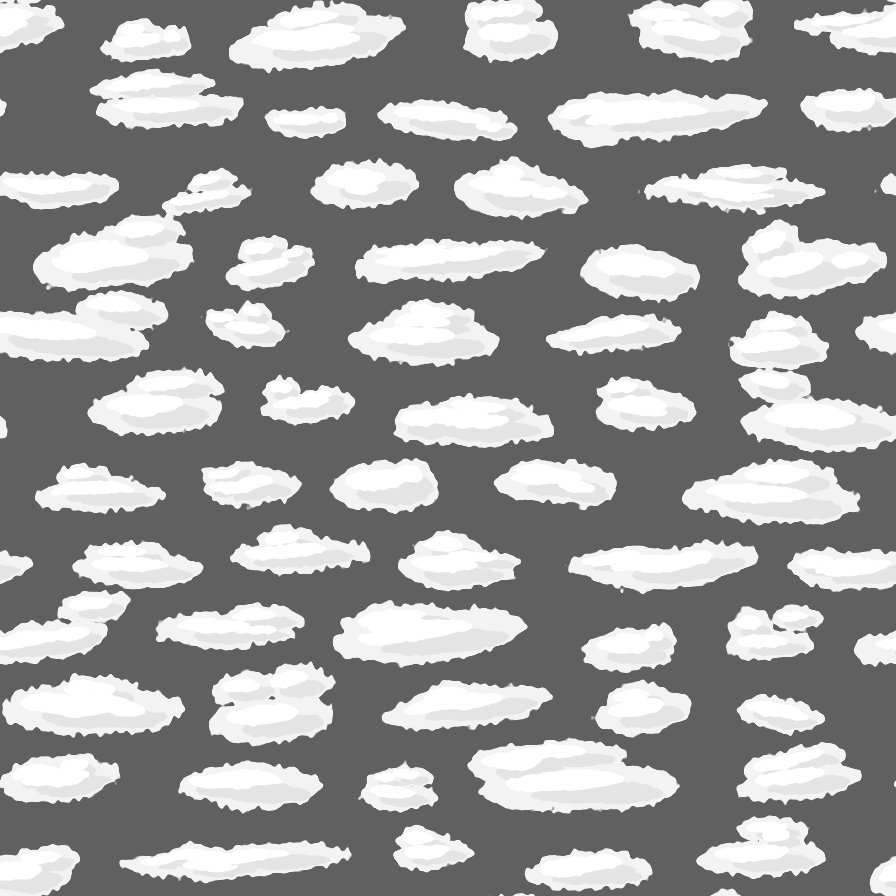
Give the GLSL for this pattern, as a Shadertoy shader.

```glsl
// Seamless field of flat, ragged, three-tone clouds on a dark grey sky.

const vec3 SKY    = vec3(0.376);
const vec3 RIM    = vec3(0.953);
const vec3 SHADOW = vec3(0.894);
const vec3 LIGHT  = vec3(1.0);
const vec2 GRID   = vec2(5.0, 12.0);   // clouds per row, rows

float hash(vec2 cell, float seed) {
    vec3 q = fract(vec3(cell, seed) * vec3(0.1031, 0.1030, 0.0973));
    q += dot(q, q.yzx + 33.33);
    return fract((q.x + q.y) * q.z);
}

// Value noise that wraps after a whole number of cells.
float noise(vec2 uv, vec2 period, float seed) {
    vec2 p = uv * period, i = floor(p), f = p - i;
    f = f * f * (3.0 - 2.0 * f);
    vec2 a = mod(i, period), b = mod(i + 1.0, period);
    return mix(mix(hash(a, seed), hash(vec2(b.x, a.y), seed), f.x),
               mix(hash(vec2(a.x, b.y), seed), hash(b, seed), f.x), f.y);
}

// Approximate signed distance to an ellipse.
float ellipse(vec2 p, vec2 r) {
    float k = length(p / r) + 1e-4;
    return k * (k - 1.0) / (length(p / (r * r)) + 1e-4);
}

// Jittered border between neighbouring clouds, in cell units.
float border(float column, float row) {
    return column + 0.6 * (hash(vec2(mod(column, GRID.x), row), 3.0) - 0.5);
}

// Distances to body, shadow and light of a cloud with half size s.
vec3 cloud(vec2 p, vec2 s, vec2 id) {
    p.y -= p.x * mix(-0.06, 0.14, hash(id, 11.0));
    vec3 d = vec3(1.0);
    for (int j = 0; j < 3; j++) {
        float seed = 20.0 + 7.0 * float(j);
        vec2 size = vec2(hash(id, seed), hash(id, seed + 1.0));
        vec2 place = vec2(hash(id, seed + 2.0), hash(id, seed + 3.0)) * 2.0 - 1.0;
        // The first lobe is the broad base, the others sit around it.
        vec2 r = j == 0 ? s * mix(vec2(0.74, 0.56), vec2(0.92, 0.7), size)
                        : s * mix(vec2(0.32, 0.36), vec2(0.62, 0.58), size);
        vec2 c = (s - r) * place;
        c.y = j == 0 ? -0.2 * s.y : c.y + 0.12 * s.y;
        vec2 q = p - c;
        d.x = min(d.x, ellipse(q, r));
        d.y = min(d.y, ellipse(q - r * vec2(0.17, -0.27), r * vec2(0.66, 0.46)));
        d.z = min(d.z, ellipse(q - r * vec2(-0.16, 0.26), r * vec2(0.58, 0.42)));
    }
    return d;
}

// Nearest body, shadow and light over the surrounding cells.
vec3 cloudField(vec2 uv) {
    vec3 d = vec3(1.0);
    float baseRow = floor(uv.y * GRID.y);
    for (int j = -1; j <= 1; j++) {
        float row = baseRow + float(j);
        float rowId = mod(row, GRID.y);
        float x = uv.x * GRID.x + GRID.x * hash(vec2(rowId, 5.0), 1.0);
        for (int i = -1; i <= 1; i++) {
            float column = floor(x) + float(i);
            vec2 id = vec2(mod(column, GRID.x), rowId);
            float left = border(column, rowId);
            float right = border(column + 1.0, rowId);
            float halfWidth = 0.5 * (right - left) / GRID.x - 0.013;
            float halfHeight = mix(0.029, 0.047, hash(id, 7.0))
                             * mix(0.6, 1.0, smoothstep(0.03, 0.09, halfWidth));
            float lift = 0.024 * (hash(id, 9.0) - 0.5);
            vec2 p = vec2((x - 0.5 * (left + right)) / GRID.x,
                          uv.y - (row + 0.5) / GRID.y - lift);
            d = min(d, cloud(p, vec2(halfWidth, halfHeight), id));
        }
    }
    return d;
}

float cover(float d, float pixel) {
    return clamp(0.5 - d / pixel, 0.0, 1.0);
}

void mainImage(out vec4 fragColor, in vec2 fragCoord) {
    vec2 uv = fragCoord / iResolution.xy;
    float pixel = 1.0 / iResolution.y;

    // Slow wobble of the outlines
    vec2 wobble = vec2(noise(uv, vec2(24.0), 50.0), noise(uv, vec2(24.0), 60.0)) - 0.5;
    vec3 d = cloudField(uv + 0.008 * wobble);

    // Fine teeth, strongest on the outer edge
    float teeth = 0.65 * noise(uv, vec2(170.0, 130.0), 70.0)
                + 0.35 * noise(uv, vec2(80.0), 80.0) - 0.5;
    d += teeth * vec3(0.011, 0.004, 0.004);

    vec3 color = mix(SKY, RIM, cover(d.x, pixel));
    color = mix(color, SHADOW, cover(max(d.y, d.x + 0.003), pixel));
    color = mix(color, LIGHT, cover(max(d.z, d.x + 0.003), pixel));
    fragColor = vec4(color, 1.0);
}
```
